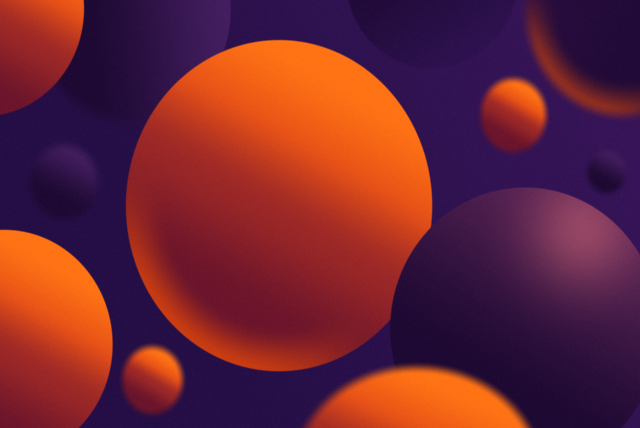
Give the GLSL for this background, as a Shadertoy shader.

```glsl
// Glossy orange and violet balls floating at different depths over a deep purple backdrop.

float hash(vec2 p) {
    return fract(sin(dot(p, vec2(127.1, 311.7))) * 43758.5453);
}

// Position inside a ball: its outline lies at length 1
vec2 local(vec2 p, vec2 center, vec2 radius) {
    return (p - center) / radius;
}

// Coverage of a ball; blur is the half width of its edge
float cover(vec2 q, vec2 radius, float blur) {
    float d = (length(q) - 1.0) * min(radius.x, radius.y);
    return 1.0 - smoothstep(-blur, blur, d);
}

// Wine to bright orange, lit from the upper right
vec3 orangeShade(vec2 q) {
    float lit = dot(q, vec2(0.45, 0.85));
    vec3 c = mix(vec3(0.42, 0.08, 0.17), vec3(0.62, 0.16, 0.15), smoothstep(-0.65, 0.05, lit));
    c = mix(c, vec3(0.90, 0.31, 0.09), smoothstep(-0.05, 0.45, lit));
    return mix(c, vec3(1.0, 0.45, 0.08), smoothstep(0.25, 0.85, lit));
}

// Near black to a chosen violet along a light direction
vec3 violetShade(vec2 q, vec2 light, vec3 bright) {
    return mix(vec3(0.115, 0.035, 0.20), bright, smoothstep(-0.5, 1.0, dot(q, light)));
}

// Glow on the lower left border
float rimGlow(vec2 q, float inner) {
    float side = smoothstep(0.25, 1.0, dot(normalize(q + 1e-4), vec2(-0.55, -0.83)));
    return side * smoothstep(inner, 1.02, length(q));
}

void orangeBall(inout vec3 col, vec2 p, vec2 center, vec2 radius, float blur) {
    vec2 q = local(p, center, radius);
    col = mix(col, orangeShade(q), cover(q, radius, blur));
}

void violetBall(inout vec3 col, vec2 p, vec2 center, vec2 radius, float blur, vec2 light, vec3 bright) {
    vec2 q = local(p, center, radius);
    col = mix(col, violetShade(q, light, bright), cover(q, radius, blur));
}

void mainImage(out vec4 fragColor, in vec2 fragCoord) {
    vec2 uv = fragCoord / iResolution.xy;
    vec2 p = uv * vec2(1.5, 1.0);
    float sharp = 1.0 / iResolution.y;

    // Backdrop, lighter toward the upper right
    vec3 col = mix(vec3(0.14, 0.055, 0.27), vec3(0.22, 0.08, 0.35),
                   smoothstep(0.0, 1.3, uv.x + 0.35 * (uv.y - 0.5)));

    // Far violet balls
    vec3 dusk = vec3(0.27, 0.12, 0.38);
    float soften = mix(0.025, sharp, smoothstep(0.75, 0.9, uv.y));
    violetBall(col, p, vec2(0.309, 0.980), vec2(0.232, 0.266), soften, vec2(0.85, 0.1), dusk);
    violetBall(col, p, vec2(1.012, 1.049), vec2(0.201, 0.209), 0.004, vec2(0.3, -0.45), vec3(0.20, 0.08, 0.35));
    violetBall(col, p, vec2(0.150, 0.574), vec2(0.078, 0.086), 0.016, vec2(0.4, 0.8), dusk);
    violetBall(col, p, vec2(1.422, 0.598), vec2(0.045, 0.049), 0.012, vec2(0.4, 0.8), dusk);

    // Dark ball with a burning rim, upper right
    vec2 radius = vec2(0.227, 0.248);
    vec2 q = local(p, vec2(1.461, 0.980), radius);
    vec3 shade = violetShade(q, vec2(-0.3, 0.1), vec3(0.19, 0.06, 0.28));
    shade = mix(shade, vec3(0.72, 0.23, 0.08), 0.85 * rimGlow(q, 0.66));
    col = mix(col, shade, cover(q, radius, 0.018));

    // Orange balls around the center
    orangeBall(col, p, vec2(-0.040, 0.980), vec2(0.237, 0.252), sharp);
    orangeBall(col, p, vec2(0.010, 0.195), vec2(0.254, 0.268), sharp);
    orangeBall(col, p, vec2(1.203, 0.730), vec2(0.076, 0.085), 0.012);
    orangeBall(col, p, vec2(0.357, 0.111), vec2(0.070, 0.078), 0.012);

    // Large central ball
    radius = vec2(0.359, 0.387);
    q = local(p, vec2(0.654, 0.5195), radius);
    shade = mix(orangeShade(q), vec3(0.85, 0.26, 0.05), 0.9 * rimGlow(q, 0.72));
    col = mix(col, shade, cover(q, radius, sharp));

    // Large violet ball with a rosy highlight
    radius = vec2(0.316, 0.330);
    q = local(p, vec2(1.2305, 0.232), radius);
    shade = violetShade(q, vec2(0.45, 0.8), vec3(0.33, 0.13, 0.32));
    vec2 fromHighlight = q - vec2(0.42, 0.68);
    shade += vec3(0.27, 0.15, 0.08) * exp(-6.0 * dot(fromHighlight, fromHighlight));
    col = mix(col, shade, cover(q, radius, sharp));

    // Near ball, out of focus
    orangeBall(col, p, vec2(0.977, -0.113), vec2(0.290, 0.254), 0.016);

    // Fine grain
    col += 0.015 * (hash(floor(uv * vec2(768.0, 512.0))) - 0.5);
    fragColor = vec4(col, 1.0);
}
```
